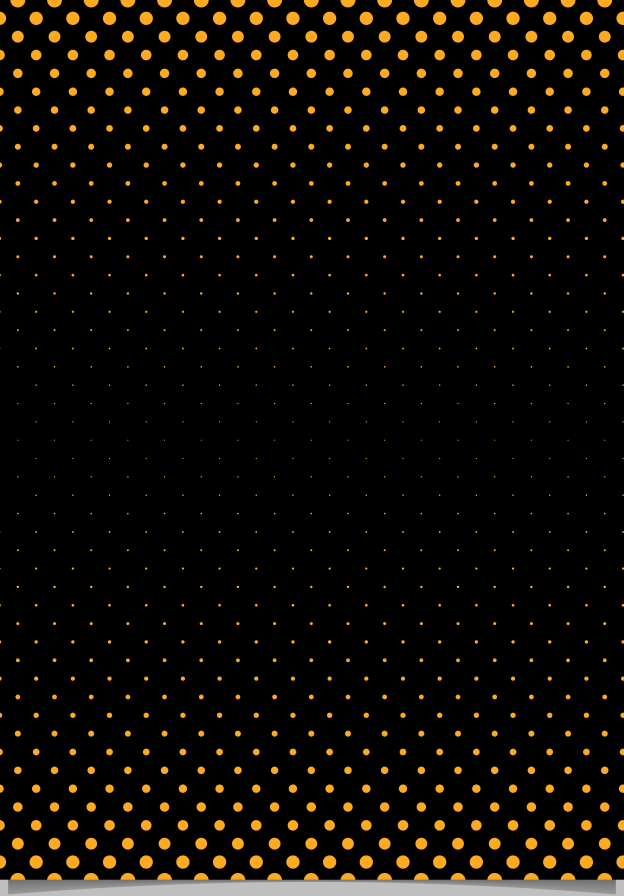
Write a Shadertoy shader that draws this background.

```glsl
// Orange halftone dots shrinking toward the middle of a black sheet, above a grey strip with a curled shadow.

const vec3 SHEET_BLACK = vec3(0.0);
const vec3 DOT_ORANGE = vec3(0.99, 0.665, 0.13);
const vec3 STRIP_GREY = vec3(0.75);
const vec3 SHADOW_DARK = vec3(0.44);
const vec3 SHADOW_LIGHT = vec3(0.60);

const float PITCH = 0.02047;        // distance between rows
const float FIRST_DOT_X = 0.0199;   // first dot of the even rows
const float MIDDLE_ROW = 24.0;
const float LARGEST_RADIUS = 0.0083;
const float SHRINK_RATE = 0.115;    // exponential decay per row
const float STRIP_HEIGHT = 0.0182;

// Antialiased coverage of a shape from its signed distance
float coverage(float dist, float pixel) {
    return clamp(0.5 - dist / pixel, 0.0, 1.0);
}

// Radius decays exponentially from both outer rows
float dotRadius(float row) {
    float rowsFromEdge = MIDDLE_ROW - abs(row - MIDDLE_ROW);
    return LARGEST_RADIUS * exp(-SHRINK_RATE * rowsFromEdge);
}

// Staggered dot lattice measured down from the top edge
float halftone(vec2 p, float pixel) {
    float row = floor((1.0 - p.y) / PITCH + 0.5);
    float shift = mod(row, 2.0) * PITCH;
    float spacing = 2.0 * PITCH;
    float dx = mod(p.x - FIRST_DOT_X - shift + PITCH, spacing) - PITCH;
    float dy = 1.0 - p.y - row * PITCH;
    float radius = dotRadius(row);
    // Dots smaller than a pixel fade instead of growing
    float fade = min(1.0, 2.0 * radius / pixel);
    return fade * coverage(length(vec2(dx, dy)) - radius, pixel);
}

// Grey strip with a shadow that deepens toward both corners
vec3 shadowStrip(vec2 p, float width, float pixel) {
    float halfWidth = 0.5 * width - 0.0091;
    float side = abs(p.x - 0.5 * width);
    float t = side / halfWidth;
    float depth = STRIP_HEIGHT - p.y;
    float shadowDepth = mix(0.0026, 0.0165, t * t);
    float mask = coverage(max(depth - shadowDepth, side - halfWidth), pixel);
    float fall = clamp(depth / shadowDepth, 0.0, 1.0);
    return mix(STRIP_GREY, mix(SHADOW_DARK, SHADOW_LIGHT, fall), mask);
}

void mainImage(out vec4 fragColor, in vec2 fragCoord) {
    // Canvas height is one unit
    float pixel = 1.0 / iResolution.y;
    vec2 p = fragCoord * pixel;
    float width = iResolution.x * pixel;

    // Dotted sheet
    vec3 color = mix(SHEET_BLACK, DOT_ORANGE, halftone(p, pixel));

    // Strip along the bottom
    vec3 strip = shadowStrip(p, width, pixel);
    color = mix(color, strip, coverage(p.y - STRIP_HEIGHT, pixel));

    fragColor = vec4(color, 1.0);
}
```
